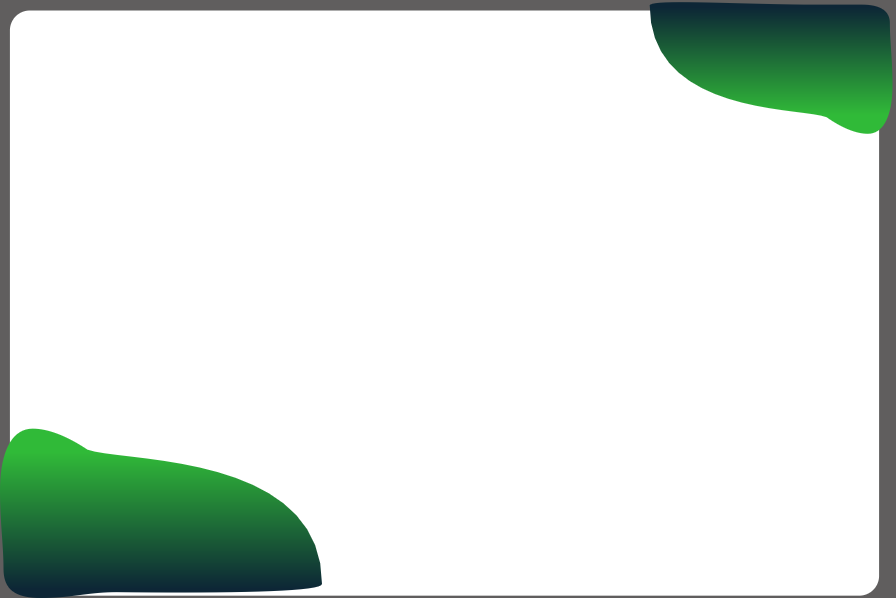
A WebGL 1 fragment shader for this background:

```glsl
precision highp float;
// A white rounded panel on a grey ground, with a wavy green-to-navy blob in two
// opposite corners. Each blob is a closed chain of cubic curves, filled by a
// signed distance; the second one is turned half a circle and scaled down.

uniform vec2 u_resolution;

const vec2 DESIGN_SIZE = vec2(768.0, 512.0);

float coverage(float signedDistance, float pixel) {
  return clamp(0.5 - signedDistance / pixel, 0.0, 1.0);
}

float roundedBox(vec2 p, vec2 halfSize, float radius) {
  vec2 q = abs(p) - halfSize + radius;
  return length(max(q, 0.0)) + min(max(q.x, q.y), 0.0) - radius;
}

vec2 cubic(vec2 a, vec2 b, vec2 c, vec2 d, float t) {
  float s = 1.0 - t;
  return s * s * s * a + 3.0 * s * t * (s * b + t * c) + t * t * t * d;
}

// Updates the nearest distance (x) and the inside sign (y) with one curve.
void addCurve(vec2 p, vec2 a, vec2 b, vec2 c, vec2 d, inout vec2 field) {
  const float STEPS = 18.0;
  vec2 from = a;
  for (float i = 1.0; i <= STEPS; i++) {
    vec2 to = cubic(a, b, c, d, i / STEPS);
    vec2 edge = to - from;
    vec2 rel = p - from;
    float along = clamp(dot(rel, edge) / dot(edge, edge), 0.0, 1.0);
    field.x = min(field.x, length(rel - edge * along));
    if ((from.y > p.y) != (to.y > p.y) && rel.x < edge.x * rel.y / edge.y) {
      field.y = -field.y;
    }
    from = to;
  }
}

// Blob rising from the lower left; tip and base set the heights of its underside.
float blob(vec2 p, float tip, float base) {
  vec2 field = vec2(1000.0, 1.0);
  vec2 right = vec2(276.0, tip);
  vec2 neck = vec2(75.0, 127.0);
  vec2 crest = vec2(28.0, 145.0);
  vec2 side = vec2(0.0, 92.0);
  vec2 heel = vec2(3.0, 25.0);
  vec2 foot = vec2(35.0, base);
  vec2 under = vec2(100.0, 5.0);
  addCurve(p, right, vec2(276.0, 125.0), vec2(105.0, 116.0), neck, field);
  addCurve(p, neck, vec2(60.0, 137.0), vec2(43.0, 145.0), crest, field);
  addCurve(p, crest, vec2(9.0, 145.0), vec2(0.0, 123.0), side, field);
  addCurve(p, side, vec2(0.0, 65.0), vec2(3.0, 45.0), heel, field);
  addCurve(p, heel, vec2(3.0, base + 8.0), vec2(12.0, base), foot, field);
  addCurve(p, foot, vec2(62.0, base), vec2(75.0, 5.0), under, field);
  addCurve(p, under, vec2(190.0, 4.0), vec2(276.0, tip - 7.0), right, field);
  return field.x * field.y;
}

vec3 blobColor(float height) {
  vec3 navy = vec3(0.05, 0.15, 0.21);
  vec3 green = vec3(0.19, 0.73, 0.22);
  return mix(navy, green, clamp((height - 8.0) / 117.0, 0.0, 1.0));
}

void main() {
  vec2 p = gl_FragCoord.xy / u_resolution * DESIGN_SIZE;
  float pixel = DESIGN_SIZE.x / u_resolution.x;

  // Grey ground and white panel
  float panel = roundedBox(p - vec2(381.0, 252.5), vec2(372.5, 250.5), 17.0);
  vec3 color = mix(vec3(0.375, 0.37, 0.37), vec3(1.0), coverage(panel, pixel));

  // Lower left blob
  color = mix(color, blobColor(p.y), coverage(blob(p, 12.0, 0.0), pixel));

  // Upper right blob, in turned and scaled coordinates
  vec2 turned = (vec2(765.0, 512.0) - p) / vec2(0.754, 0.79);
  float corner = blob(turned, 6.0, 5.0);
  color = mix(color, blobColor(turned.y), coverage(corner, pixel / 0.77));

  gl_FragColor = vec4(color, 1.0);
}
```
